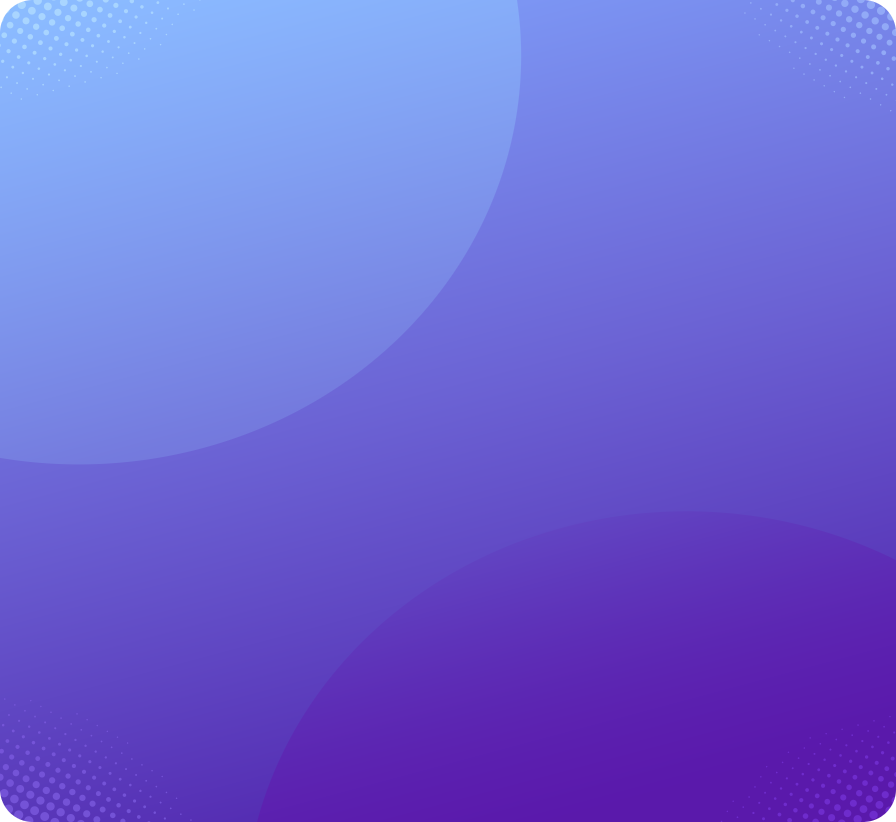
A Shadertoy shader for this background:

```glsl
// Rounded blue-to-violet panel with two soft ellipses and halftone dots in the corners.

// Coverage of a shape from its signed distance, smoothed over about one pixel.
float fill(float dist) {
    return clamp(0.5 - dist * iResolution.y, 0.0, 1.0);
}

float ellipse(vec2 p, vec2 center, vec2 radii) {
    return (length((p - center) / radii) - 1.0) * min(radii.x, radii.y);
}

float roundedBox(vec2 p, vec2 halfSize, float radius) {
    vec2 q = abs(p) - halfSize + radius;
    return length(max(q, 0.0)) + min(max(q.x, q.y), 0.0) - radius;
}

// Tilted dot grid whose dots shrink towards the rim of a disc.
float halftone(vec2 fromCenter) {
    const float spacing = 0.0142;
    vec2 g = mat2(0.866, 0.5, -0.5, 0.866) * fromCenter / spacing;
    vec2 cell = floor(g) + 0.5;
    float rim = length(cell) * spacing;
    float radius = mix(0.0056, 0.0008, smoothstep(0.13, 0.28, rim));
    return fill(length(g - cell) * spacing - radius) * step(rim, 0.28);
}

void mainImage(out vec4 fragColor, in vec2 fragCoord) {
    vec2 p = fragCoord / iResolution.y;
    vec2 size = vec2(iResolution.x / iResolution.y, 1.0);

    // Slanted background gradient
    float t = dot(vec2(p.x, 1.0 - p.y), vec2(0.26, 0.97));
    vec3 color = mix(vec3(0.51, 0.66, 1.0), vec3(0.42, 0.385, 0.83), clamp(t / 0.61, 0.0, 1.0));
    color = mix(color, vec3(0.315, 0.135, 0.675), clamp((t - 0.61) / 0.53, 0.0, 1.0));

    // Pale ellipse at the upper left, fading downwards
    vec2 radii = vec2(0.538, 0.497);
    float pale = fill(ellipse(p, vec2(0.096, 0.932), radii));
    color = mix(color, vec3(0.62, 0.90, 1.03), pale * mix(0.35, 0.16, clamp(t / 0.57, 0.0, 1.0)));

    // Faint purple ellipse at the lower right, fading upwards
    float purple = fill(ellipse(p, vec2(size.x - 0.255, -0.119), radii));
    color = mix(color, vec3(0.39, 0.06, 0.67), purple * 0.5 * smoothstep(0.65, 1.15, t));

    // Halftone discs centred just outside the four corners
    vec2 centers[4] = vec2[4](
        vec2(0.014, 1.157), vec2(size.x + 0.045, 1.139),
        vec2(-0.014, -0.126), vec2(size.x + 0.024, -0.144));
    vec3 dotColors[4] = vec3[4](
        vec3(0.69, 0.86, 1.0), vec3(0.60, 0.70, 0.98),
        vec3(0.48, 0.35, 0.87), vec3(0.45, 0.19, 0.83));
    for (int i = 0; i < 4; i++) {
        color = mix(color, dotColors[i], 0.8 * halftone(p - centers[i]));
    }

    // White outside the rounded panel
    float panel = fill(roundedBox(p - 0.5 * size, 0.5 * size, 0.04));
    fragColor = vec4(mix(vec3(1.0), color, panel), 1.0);
}
```
